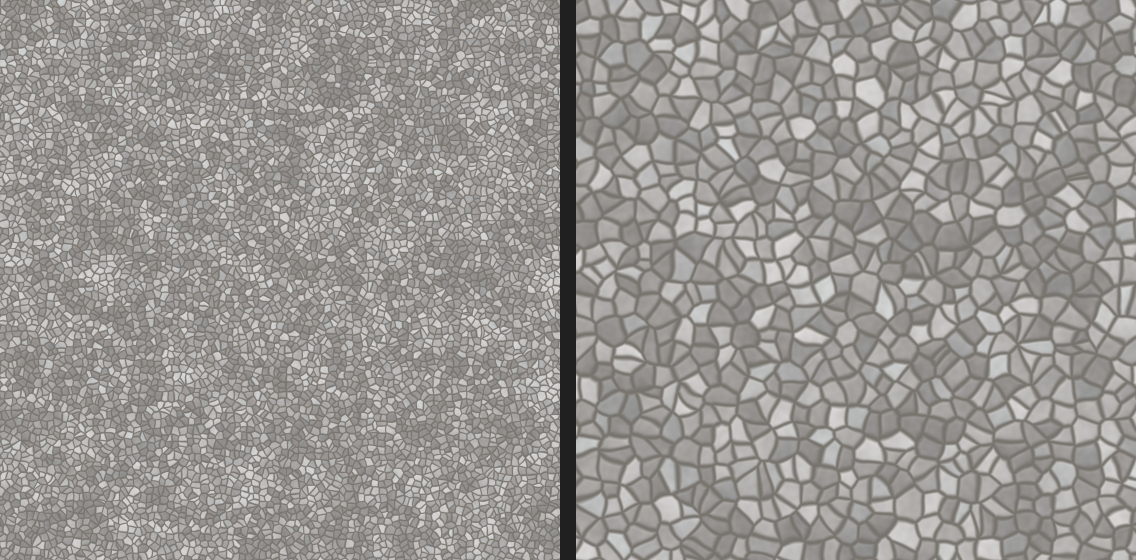
Left, the full canvas; right, a detail of the centre.
A Shadertoy shader for this texture:

```glsl
// Fine crushed-stone surface: small angular grey grains packed between dark, warm joints.

const float GRAINS_ACROSS = 84.0;
const float JOINT_REACH = 0.19;
const vec2 LIGHT_DIR = vec2(-0.55, 0.83);
const vec3 JOINT_COLOR = vec3(0.465, 0.448, 0.425);
const vec3 DULL_STONE = vec3(0.572, 0.558, 0.546);
const vec3 PALE_STONE = vec3(0.825, 0.820, 0.812);
const vec3 COOL_TINT = vec3(-0.012, 0.002, 0.010);

vec2 hash22(vec2 p) {
    vec3 q = fract(p.xyx * vec3(0.1031, 0.1030, 0.0973));
    q += dot(q, q.yzx + 33.33);
    return fract((q.xx + q.yz) * q.zy);
}

// Gradient noise, roughly -0.7 to 0.7
float gradientCorner(vec2 cell, vec2 corner, vec2 f) {
    float angle = 6.2832 * hash22(cell + corner).x;
    return dot(vec2(cos(angle), sin(angle)), f - corner);
}

float gradientNoise(vec2 p) {
    vec2 i = floor(p);
    vec2 f = p - i;
    vec2 u = f * f * f * (f * (f * 6.0 - 15.0) + 10.0);
    float low = mix(gradientCorner(i, vec2(0, 0), f), gradientCorner(i, vec2(1, 0), f), u.x);
    float high = mix(gradientCorner(i, vec2(0, 1), f), gradientCorner(i, vec2(1, 1), f), u.x);
    return mix(low, high, u.y);
}

// Nearest grain: cell id, vector to its centre, distance and normal of its closest joint
struct Grain {
    vec2 id;
    vec2 toCentre;
    float edge;
    vec2 normal;
};

Grain findGrain(vec2 p) {
    vec2 base = floor(p);
    Grain g = Grain(base, vec2(0.0), 8.0, vec2(0.0, 1.0));
    float nearest = 8.0;
    for (int y = -1; y <= 1; y++)
    for (int x = -1; x <= 1; x++) {
        vec2 id = base + vec2(x, y);
        vec2 d = id + hash22(id) - p;
        if (dot(d, d) < nearest) {
            nearest = dot(d, d);
            g.id = id;
            g.toCentre = d;
        }
    }
    for (int y = -2; y <= 2; y++)
    for (int x = -2; x <= 2; x++) {
        vec2 id = g.id + vec2(x, y);
        vec2 d = id + hash22(id) - p;
        vec2 across = d - g.toCentre;
        if (dot(across, across) > 0.0001) {
            vec2 n = normalize(across);
            float dist = dot(0.5 * (d + g.toCentre), n);
            if (dist < g.edge) {
                g.edge = dist;
                g.normal = n;
            }
        }
    }
    return g;
}

vec3 stoneSurface(vec2 uv) {
    vec2 p = uv * GRAINS_ACROSS;
    vec2 bend = vec2(gradientNoise(p * 0.7 + 11.0), gradientNoise(p * 0.7 + 47.0));
    Grain g = findGrain(p + 0.35 * bend);
    vec2 rnd = hash22(g.id + 71.0);
    vec2 tilt = hash22(g.id + 153.0) - 0.5;

    // Pale grains gather in loose clusters
    float cluster = gradientNoise(g.id * 0.13 + 5.0) + 0.5 * gradientNoise(g.id * 0.31 + 23.0);
    float paleness = clamp(pow(rnd.x, 1.6) + 0.55 * cluster, 0.0, 1.0);
    vec3 color = mix(DULL_STONE, PALE_STONE, paleness);
    color += COOL_TINT * smoothstep(0.6, 1.0, rnd.y);

    // Tilted facets and a faint mineral grain
    color += 0.10 * dot(tilt, g.toCentre);
    color += 0.035 * gradientNoise(p * 2.6);

    // Joints with a lit and a shaded bevel
    float body = smoothstep(0.0, JOINT_REACH, g.edge);
    float bevel = 1.0 - smoothstep(0.04, 0.30, g.edge);
    color += 0.055 * bevel * dot(g.normal, LIGHT_DIR);
    return mix(JOINT_COLOR, color, body);
}

void mainImage(out vec4 fragColor, in vec2 fragCoord) {
    // Average four samples for smooth edges
    vec3 total = vec3(0.0);
    for (int i = 0; i < 4; i++) {
        vec2 offset = vec2(i % 2, i / 2) * 0.5 - 0.25;
        total += stoneSurface((fragCoord + offset) / iResolution.y);
    }
    fragColor = vec4(total / 4.0, 1.0);
}
```
